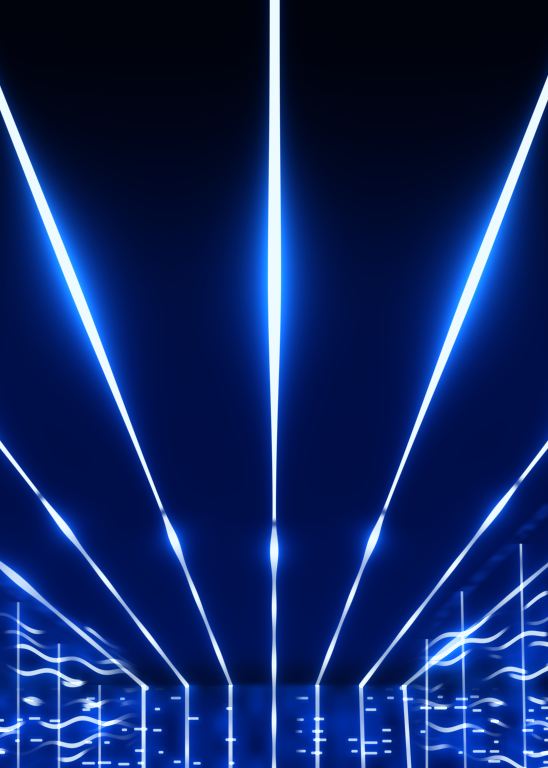
Give the GLSL for this background, as a Shadertoy shader.

```glsl
const vec3 TUBE_WHITE = vec3(0.93, 0.985, 1.0);
const vec3 GLOW_BLUE = vec3(0.01, 0.27, 0.88);
const vec3 GLOW_CYAN = vec3(0.10, 0.26, 0.10);
const float HORIZON = 0.108;

float hash(vec2 p) {
    return fract(sin(dot(p, vec2(127.1, 311.7))) * 43758.5453);
}

float noise(vec2 p) {
    vec2 cell = floor(p), f = fract(p);
    f = f * f * (3.0 - 2.0 * f);
    return mix(mix(hash(cell), hash(cell + vec2(1, 0)), f.x),
               mix(hash(cell + vec2(0, 1)), hash(cell + vec2(1, 1)), f.x), f.y);
}

float bell(float x, float center, float width) {
    float d = (x - center) / width;
    return exp(-d * d);
}

float fill(float edgeDistance, float aa) {
    return 1.0 - smoothstep(-aa, aa, edgeDistance);
}

// Tube of varying width: x = solid core, y = surrounding glow
vec2 tube(vec2 p, vec2 a, vec2 b, float joint, float wide, float aa) {
    vec2 axis = b - a;
    float t = clamp(dot(p - a, axis) / dot(axis, axis), 0.0, 1.0);
    vec2 nearest = a + t * axis;
    float d = length(p - nearest), y = nearest.y;
    float main = bell(y, 0.64, 0.17), bead = bell(y, joint, 0.026);
    float ripple = 0.5 + 0.5 * sin((y - joint) * 85.0 + 1.5);
    float low = 1.0 - smoothstep(0.30, 0.33, y);
    float halfWidth = 0.0021 + wide * (0.0038 * smoothstep(0.34, 0.64, y) + 0.0018 * main)
                    + 0.0023 * bead + 0.0010 * ripple * low;
    float gap = 1.0 - 0.75 * bell(y, joint + 0.036, 0.005);
    float core = fill(d - halfWidth, aa) * gap * mix(1.0, 0.65 + 0.35 * ripple, low);
    float edge = max(d - halfWidth, 0.0);
    float glow = (0.22 + 0.72 * main) * exp(-edge / (0.006 + 0.019 * main))
               + 0.14 * main * exp(-edge / 0.07)
               + 0.42 * bead * exp(-edge / 0.013)
               + 0.10 * low * exp(-edge / 0.025);
    return vec2(core, glow);
}

// Upright lamp reflected in the far and side walls
vec2 post(vec2 p, float x, float top, float lean, float halfWidth, float aa) {
    float d = abs(p.x - x - lean * (top - p.y));
    float mask = fill(p.y - top, aa);
    float flicker = 0.55 + 0.45 * noise(vec2(x * 90.0, p.y * 45.0));
    return vec2(fill(d - halfWidth, aa) * flicker, 0.30 * exp(-d / 0.009)) * mask;
}

// Wavy, broken streak running towards the vanishing point
vec2 streak(vec2 p, float edgeY, float seed, float aa) {
    float depth = abs(p.x) / 0.358;
    float y = mix(0.075, edgeY, depth) + 0.0045 * sin(p.x * 95.0 + seed * 2.3);
    float d = abs(p.y - y);
    float lit = smoothstep(0.35, 0.75, noise(vec2(p.x * 38.0, seed * 7.0)));
    float mask = smoothstep(0.17, 0.24, abs(p.x));
    return vec2(0.85 * lit * fill(d - 0.0018 - 0.0012 * lit, aa),
                (0.08 + 0.22 * lit) * exp(-d / 0.009)) * mask;
}

// Small scattered dashes on the lower walls
vec2 dashes(vec2 p, vec2 size, float aa) {
    vec2 cell = floor(p / size);
    float chance = hash(cell);
    vec2 center = (cell + 0.35 + 0.3 * vec2(hash(cell + 3.7), hash(cell + 9.2))) * size;
    vec2 q = abs(p - center) - vec2(0.001 + 0.006 * hash(cell + 5.1), 0.0);
    float d = length(max(q, 0.0));
    float mask = step(0.58, chance) * fill(p.y - 0.095, 0.012) * smoothstep(0.025, 0.04, abs(p.x));
    return vec2(0.8 * fill(d - 0.0017, aa), 0.25 * exp(-d / 0.004)) * mask;
}

vec3 room(vec2 p) {
    vec3 color = mix(vec3(0.0, 0.055, 0.29), vec3(0.0, 0.045, 0.25), smoothstep(0.25, 0.55, p.y));
    color = mix(color, vec3(0.0, 0.008, 0.045), smoothstep(0.45, 0.98, p.y));
    color *= 1.0 - 0.5 * bell(p.y, 0.115, 0.025);
    // Side walls with a ledge, then the lit far wall
    float ledge = abs(p.y - mix(0.10, p.x > 0.0 ? 0.34 : 0.245, (abs(p.x) - 0.12) / 0.238));
    float side = smoothstep(0.16, 0.25, abs(p.x));
    color += vec3(0.02, 0.10, 0.25) * side * fill(ledge - 0.009, 0.006) * noise(p * vec2(60.0, 150.0));
    float wall = max(fill(p.y - HORIZON, 0.006), side * fill(p.y - 0.62 * abs(p.x), 0.02));
    return color + vec3(0.0, 0.11, 0.32) * wall * noise(p * vec2(45.0, 35.0));
}

void mainImage(out vec4 fragColor, in vec2 fragCoord) {
    vec2 p = (fragCoord - vec2(0.5 * iResolution.x, 0.0)) / iResolution.y;
    float aa = 0.8 / iResolution.y;
    vec2 light = tube(p, vec2(0.001, 1.05), vec2(0.0, -0.02), 0.282, 1.15, aa);

    // Ceiling tubes, mirrored with slight differences per side
    for (int i = 0; i < 2; i++) {
        float side = float(i) * 2.0 - 1.0, right = float(i);
        vec2 q = vec2(p.x * side, p.y);
        light += tube(q, vec2(0.3976, 0.977 + 0.015 * right), vec2(0.056, HORIZON), 0.297, 0.9, aa);
        light += tube(q, vec2(0.396, 0.472), vec2(0.114, HORIZON), 0.318 + 0.017 * right, 1.0, aa);
        light += 0.85 * tube(q, vec2(0.396, 0.298), vec2(0.166, 0.104), 0.245 - 0.09 * right, 1.0, aa);

        for (int j = 0; j < 3; j++) {
            float n = float(j);
            float lean = right * (j == 0 ? 0.0 : 0.02);
            float x = mix(0.227 + 0.053 * n, 0.199 + 0.030 * n + 0.0156 * n * n, right);
            float top = HORIZON + 0.054 * n + right * (0.06 + 0.008 * n);
            light += 0.75 * post(q, x, top, lean, 0.0016, aa);
            light += post(q, 0.0566 * (n + 1.0), HORIZON, right * 0.03 * n, 0.0026, aa);
        }
        for (int k = 0; k < 6; k++) {
            float n = float(k);
            light += streak(q, mix(0.198 - 0.036 * n, 0.225 - 0.046 * n, right), n + 8.0 * right, aa);
        }
    }
    light += dashes(p, vec2(0.023, 0.014), aa);

    float glow = min(light.y, 1.25);
    vec3 color = room(p) + GLOW_BLUE * glow + GLOW_CYAN * glow * glow;
    color = mix(color, TUBE_WHITE, clamp(light.x, 0.0, 1.0));
    fragColor = vec4(clamp(color, 0.0, 1.0), 1.0);
}
```
